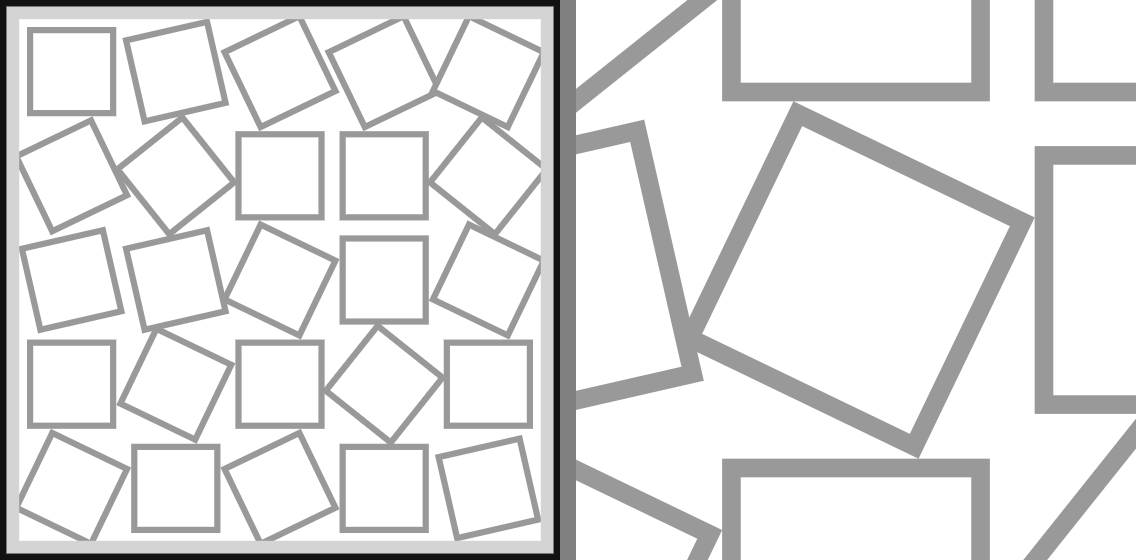
Left: the whole. Right: its middle third, enlarged.
A WebGL 2 fragment shader for this pattern:

```glsl
#version 300 es
precision highp float;
// A framed 5 by 5 grid of outlined squares, each turned by a multiple of a
// seventh of a right angle. Squares are white inside and are painted row by
// row from the top, so a later square covers the corners of an earlier one.

uniform vec2 u_resolution;
out vec4 outColor;

const int GRID = 5;
const float PITCH = 0.18605;       // distance between square centres
const float SQUARE_HALF = 0.0797;  // half side, to the outer edge of the line
const float LINE_WIDTH = 0.0111;
const float BAND_HALF = 0.48846;   // outer edge of the pale frame
const float FIELD_HALF = 0.4657;   // inner edge of the pale frame
const float TURN_STEP = 0.2243995; // a right angle divided by seven

const vec3 BLACK = vec3(0.07);
const vec3 PALE_GREY = vec3(0.83);
const vec3 LINE_GREY = vec3(0.60);
const vec3 WHITE = vec3(1.0);

// Turn of each square in steps, anticlockwise, from the top row down
const int TURNS[25] = int[25](
   0,  1,  2,  2, -2,
   2,  3,  0,  0, -3,
   1,  1, -2,  0, -2,
   0, -2,  0, -3,  0,
  -2,  0,  2,  0,  1);

// Signed distance to a square with sharp, mitred corners
float squareDistance(vec2 p, float halfSide) {
  vec2 d = abs(p) - halfSide;
  return max(d.x, d.y);
}

// Smooth coverage of a shape, one pixel wide at its edge
float coverage(float dist, float pixel) {
  return clamp(0.5 - dist / pixel, 0.0, 1.0);
}

vec2 rotate(vec2 p, float angle) {
  float c = cos(angle), s = sin(angle);
  return vec2(c * p.x + s * p.y, c * p.y - s * p.x);
}

// Paint one white square with a grey outline over the colour beneath
vec3 paintSquare(vec3 base, vec2 p, float pixel) {
  float dist = squareDistance(p, SQUARE_HALF);
  vec3 color = mix(base, LINE_GREY, coverage(dist, pixel));
  return mix(color, WHITE, coverage(dist + LINE_WIDTH, pixel));
}

// Paint the whole grid in reading order
vec3 paintGrid(vec2 p, float pixel) {
  vec3 color = WHITE;
  float middle = 0.5 * float(GRID - 1);
  for (int row = 0; row < GRID; row++) {
    for (int col = 0; col < GRID; col++) {
      vec2 center = PITCH * vec2(float(col) - middle, middle - float(row));
      float angle = TURN_STEP * float(TURNS[row * GRID + col]);
      color = paintSquare(color, rotate(p - center, angle), pixel);
    }
  }
  return color;
}

void main() {
  float side = min(u_resolution.x, u_resolution.y);
  float pixel = 1.0 / side;
  vec2 p = (gl_FragCoord.xy - 0.5 * u_resolution) / side;

  // Frame, then the field of squares clipped to its inner edge
  vec3 color = mix(BLACK, PALE_GREY, coverage(squareDistance(p, BAND_HALF), pixel));
  float field = coverage(squareDistance(p, FIELD_HALF), pixel);
  color = mix(color, paintGrid(p, pixel), field);
  outColor = vec4(color, 1.0);
}
```
